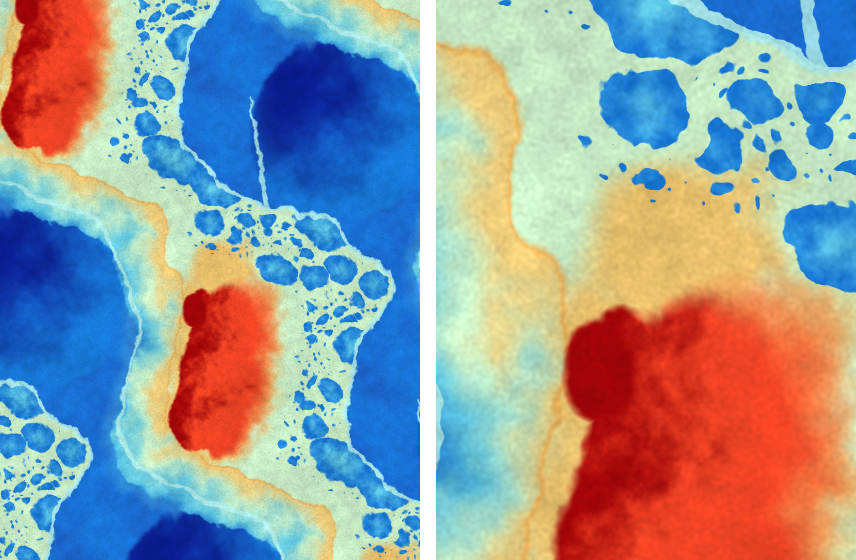
Left, the full canvas; right, a detail of the centre.
This pattern is drawn by a Shadertoy shader. Its source:

```glsl
// Tiled watercolor coastline: navy pools, pale shores, red islands, blue pebbles.
const vec2 ALONG = vec2(2.3, 4.15), ACROSS = vec2(4.15, -2.3); // repeat vectors
const float HEIGHT = 7.68, SIDE = 4.745; // canvas height, repeat length
const vec3 NAVY = vec3(.04, .11, .56), BLUE = vec3(.09, .47, .84), SEA = vec3(.11, .39, .8);
const vec3 CYAN = vec3(.38, .79, .89), PALE = vec3(.77, .91, .76), FOAM = vec3(.68, .91, .9);
const vec3 OCHRE = vec3(.93, .74, .39), ORANGE = vec3(.91, .58, .2);
const vec3 RED = vec3(.92, .26, .14), CRIMSON = vec3(.64, .02, .03);

// Periodic coast contours, evenly spaced along one repeat
const float CLIFF[12] = float[](-1.53, -1.27, -.94, -.55, -.36, -.46, -.53, -.63, -.97, -1.37, -1.59, -1.71);
const float RIVER[12] = float[](-1.19, -.92, -.58, -.31, -.29, -.34, -.41, -.55, -.94, -1.27, -1.44, -1.47);
const float BEACH[12] = float[](-.57, -.26, .02, .33, .52, .3, .3, .14, -.19, -.52, -.77, -.79);
const float SURF[12] = float[](1.69, 1.42, 1.25, 1.36, 1.45, 1.7, 2.14, 2.52, 2.57, 2.77, 2.79, 2.04);

// Large pebbles: center, radii
const vec4 STONES[11] = vec4[](
  vec4(2.88, 3.05, .24, .16), vec4(4.4, 3.15, .4, .23), vec4(3.8, 3.7, .3, .2),
  vec4(4.3, 3.8, .22, .17), vec4(4.68, 3.7, .22, .19), vec4(5.13, 3.9, .2, .18),
  vec4(4.85, 4.75, .26, .23), vec4(4.52, 5.35, .17, .17), vec4(4.3, 5.85, .18, .17),
  vec4(4.67, 6.32, .45, .28), vec4(5.22, 6.74, .36, .22));

vec2 toCell(vec2 p) { return vec2(dot(p, ALONG), dot(p, ACROSS)) / dot(ALONG, ALONG); }

// Offset from the nearest repeat of a point
vec2 nearest(vec2 offset) {
  vec2 c = fract(toCell(offset) + .5) - .5;
  return ALONG * c.x + ACROSS * c.y;
}

vec2 hash2(vec2 cell, float period) {
  vec3 q = fract(mod(cell, period).xyx * vec3(.1031, .103, .0973));
  q += dot(q, q.yzx + 33.33);
  return fract((q.xx + q.yz) * q.zy);
}

float corner(vec2 i, vec2 f, vec2 o, float period) {
  return dot(hash2(i + o, period) * 2. - 1., f - o);
}

// Periodic gradient noise
float noise(vec2 cell, float n) {
  vec2 i = floor(cell * n), f = cell * n - i, w = f * f * (3. - 2. * f), e = vec2(1, 0);
  return mix(mix(corner(i, f, e.yy, n), corner(i, f, e.xy, n), w.x),
             mix(corner(i, f, e.yx, n), corner(i, f, e.xx, n), w.x), w.y);
}

float fbm(vec2 cell, float n) {
  float sum = 0., amp = 1.;
  for (int i = 0; i < 4; i++, amp *= .55, n *= 2.) sum += amp * noise(cell, n);
  return sum;
}

// Closed Catmull-Rom curve
float contour(float u, float k[12]) {
  float x = fract(u - .452) * 12.;
  int i = int(x);
  float f = x - float(i), a = k[(i + 11) % 12], b = k[i % 12], c = k[(i + 1) % 12], d = k[(i + 2) % 12];
  return b + .5 * f * (c - a + f * (2. * a - 5. * b + 4. * c - d + f * (3. * (b - c) + d - a)));
}

float contourDistance(float u, float t, float k[12]) {
  float v = contour(u, k), slope = (contour(u + .004, k) - v) / (.004 * SIDE);
  return (t - v) / sqrt(1. + slope * slope);
}

float band(float d, float width, float aa) { return 1. - smoothstep(width - aa, width + aa, abs(d)); }

// Segment whose radius changes from ra to rb
float taper(vec2 p, vec2 a, vec2 b, float ra, float rb) {
  float h = clamp(dot(p - a, b - a) / dot(b - a, b - a), 0., 1.);
  return length(p - mix(a, b, h)) - mix(ra, rb, h);
}

float largePebbles(vec2 p) {
  float d = 9.;
  for (int i = 0; i < 11; i++) {
    vec4 s = STONES[i];
    vec2 q = mat2(.86, -.5, .5, .86) * nearest(p - s.xy);
    d = min(d, (length(q / s.zw) - 1.) * s.w);
  }
  return d;
}

float smallPebbles(vec2 cell, float n, float growth) {
  vec2 x = cell * n;
  float d = 9.;
  for (int k = 0; k < 9; k++) {
    vec2 c = floor(x) + vec2(k % 3, k / 3) - 1., h = hash2(c, n);
    d = min(d, length(x - c - .25 - .5 * h.yx) - mix(-.2, mix(.08, .46, h.x), growth));
  }
  return d * SIDE / n;
}

vec3 seaColor(vec2 p, float blot, float gap, float aa) {
  vec2 q = nearest(p - vec2(4.65, 1.8)), v = nearest(p - vec2(3.55, 2.05));
  float depth = smoothstep(1.7, .15, length(q + vec2(.5, .55)) + .5 * blot);
  vec3 col = mix(SEA, BLUE, clamp(.45 + blot, 0., 1.));
  col = mix(col, CYAN, .3 * smoothstep(.25, 0., gap));
  col = mix(col, mix(BLUE, NAVY, depth), smoothstep(1.28, 1.16, length(q) + .18 * blot));
  float vein = taper(v, vec2(-.1, -.7), vec2(.11, .76), .012, .035);
  return mix(col, FOAM, .85 * smoothstep(aa, -aa, vein));
}

void mainImage(out vec4 fragColor, in vec2 fragCoord) {
  float aa = HEIGHT / iResolution.y;
  vec2 p = vec2(fragCoord.x, iResolution.y - fragCoord.y) * aa, paper = toCell(p);
  p += .1 * vec2(fbm(paper, 14.), fbm(paper + .37, 14.));
  vec2 cell = toCell(p), q = nearest(p - vec2(3, 5.1));
  float blot = fbm(paper, 7.), speck = fbm(paper + .61, 40.), u = cell.x;
  // Distances across the coast
  float start = contour(u, CLIFF), t = start + mod(cell.y * SIDE - start, SIDE);
  float cliff = contourDistance(u, t, CLIFF), river = contourDistance(u, t, RIVER);
  float beach = contourDistance(u, t, BEACH), surf = contourDistance(u, t, SURF);
  float island = min(taper(q, vec2(.22, -.65), vec2(-.08, .55), .54, .6), length(q - vec2(-.18, -.86)) - .28);
  float halo = min(island - .12, length(q - vec2(.08, -1.32)) - .42);
  // Shore washes
  vec3 wash = mix(BLUE, CYAN, smoothstep(-.15, .16, cliff + .2 * blot));
  wash = mix(wash, PALE, smoothstep(-.75, -.15, beach + .5 * blot));
  wash = mix(wash, OCHRE, .8 * smoothstep(-.3, 0., beach + .25 * blot));
  vec3 sand = mix(PALE, OCHRE, .9 * smoothstep(.18, -.12, halo + .3 * blot));
  vec3 col = mix(wash, sand, smoothstep(-aa, aa, beach));
  col = mix(col, ORANGE, .55 * band(beach, .012, .02));
  col = mix(col, FOAM, .9 * band(river, .03 + .02 * blot, aa));
  // Pebbles
  float large = largePebbles(p), growth = smoothstep(.25, .5, island) * smoothstep(.2, .5, beach)
    * smoothstep(-1.7, -1.3, surf) * smoothstep(0., .12, -surf) * smoothstep(0., .1, large);
  float pebble = min(large, min(smallPebbles(cell, 18., growth), smallPebbles(cell, 43., growth * .7)));
  vec3 stone = mix(BLUE, CYAN, clamp(.1 + .8 * smoothstep(0., .25, -pebble) + .5 * speck, 0., 1.));
  col = mix(col, stone, smoothstep(aa, -aa, pebble + .02 * speck));
  // Island: crisp left edge, bleeding right edge
  float soft = mix(.025, .24, smoothstep(-.2, .5, q.x));
  vec3 red = mix(CRIMSON, RED, smoothstep(-.55, .15, q.x + .25 * q.y + .6 * blot + .25 * speck));
  col = mix(col, red, smoothstep(soft, -soft, island + .12 * blot));
  // Sea, surf and grain
  vec3 sea = seaColor(p, blot, min(cliff, start + SIDE - t), aa);
  col = mix(sea, col, smoothstep(aa, -aa, surf) * smoothstep(0., .04, cliff));
  col = mix(col, FOAM, .9 * band(surf, .03 + .03 * speck, aa));
  col *= 1. + .1 * blot + .09 * speck + .1 * noise(paper, 190.);
  fragColor = vec4(clamp(col, 0., 1.), 1);
}
```
